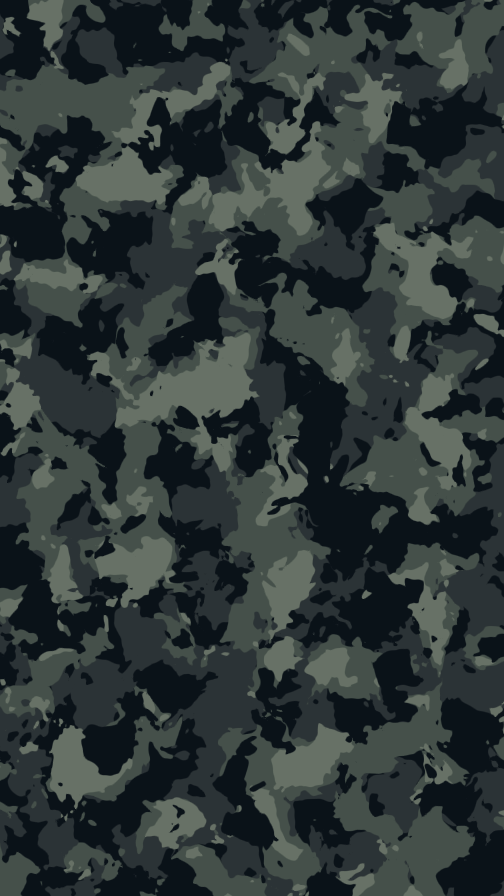
Give the GLSL for this pattern, as a Shadertoy shader.

```glsl
// Draws a four-tone woodland camouflage of ragged, overlapping patches.

#define PATCH_FREQ   7.0    // patch cells across the canvas width
#define OCTAVES      4
#define GAIN         0.53   // strength of each finer octave
#define WARP         0.22   // bending of the outlines, in cells
#define GREEN_LINK   0.6    // how closely light patches follow green ones
#define CUT_CHARCOAL -0.13  // cuts are in standard deviations of the field
#define CUT_GREEN    0.11
#define CUT_LIGHT    0.88
#define CUT_GAP      1.08

const vec3 NIGHT    = vec3(0.040, 0.070, 0.096);
const vec3 CHARCOAL = vec3(0.170, 0.200, 0.210);
const vec3 GREEN    = vec3(0.270, 0.315, 0.290);
const vec3 LIGHT    = vec3(0.405, 0.445, 0.400);

const float NOISE_DEVIATION = 0.216;

// Integer hash of a lattice point and a layer seed, 0 to 1
float hash(ivec2 cell, uint seed) {
    uvec2 q = uvec2(cell);
    uint h = q.x * 1597u + q.y * 51749u + seed * 7919u;
    h = h * 747796u + 289133u;
    h = (h ^ (h >> 16)) * 73244475u;
    h = (h ^ (h >> 15)) * 29573u;
    h = (h ^ (h >> 13)) * 73244475u;
    h ^= h >> 16;
    return float(h & 65535u) / 65536.0;
}

// Contribution of one lattice corner with a random unit gradient
float corner(ivec2 cell, ivec2 offset, vec2 f, uint seed) {
    float angle = 6.28319 * hash(cell + offset, seed);
    return dot(vec2(cos(angle), sin(angle)), f - vec2(offset));
}

float gradientNoise(vec2 p, uint seed) {
    ivec2 cell = ivec2(floor(p));
    vec2 f = fract(p);
    vec2 u = f * f * f * (f * (f * 6.0 - 15.0) + 10.0);
    float low  = mix(corner(cell, ivec2(0, 0), f, seed), corner(cell, ivec2(1, 0), f, seed), u.x);
    float high = mix(corner(cell, ivec2(0, 1), f, seed), corner(cell, ivec2(1, 1), f, seed), u.x);
    return mix(low, high, u.y);
}

// Fractal field scaled to zero mean and unit deviation
float field(vec2 p, uint seed) {
    mat2 nextOctave = 2.1 * mat2(0.8, 0.6, -0.6, 0.8);
    float sum = 0.0, power = 0.0, amplitude = 1.0;
    for (int i = 0; i < OCTAVES; i++) {
        sum += amplitude * gradientNoise(p, seed + uint(i));
        power += amplitude * amplitude;
        p = nextOctave * p + 3.7;
        amplitude *= GAIN;
    }
    return sum / (NOISE_DEVIATION * sqrt(power));
}

// Smooth-edged coverage of the area where the value exceeds the cut
float coverage(float value, float cut) {
    float edge = 0.7 * fwidth(value) + 0.0001;
    return smoothstep(-edge, edge, value - cut);
}

void mainImage(out vec4 fragColor, in vec2 fragCoord) {
    vec2 p = PATCH_FREQ * fragCoord / iResolution.x + 0.37;
    p += WARP * vec2(gradientNoise(p * 1.7, 90u), gradientNoise(p * 1.7, 91u));

    // Independent fields, with light patches leaning towards green ones
    float charcoalField = field(p, 10u);
    float greenField = field(p + 5.3, 20u);
    float lightField = GREEN_LINK * greenField
                     + sqrt(1.0 - GREEN_LINK * GREEN_LINK) * field(p + 9.1, 30u);
    float gapField = field(p + 13.6, 40u);

    // Stack the patches, then cut dark gaps through them
    vec3 color = NIGHT;
    color = mix(color, CHARCOAL, coverage(charcoalField, CUT_CHARCOAL));
    color = mix(color, GREEN, coverage(greenField, CUT_GREEN));
    color = mix(color, LIGHT, coverage(lightField, CUT_LIGHT));
    color = mix(color, NIGHT, coverage(gapField, CUT_GAP));

    fragColor = vec4(color, 1.0);
}
```
